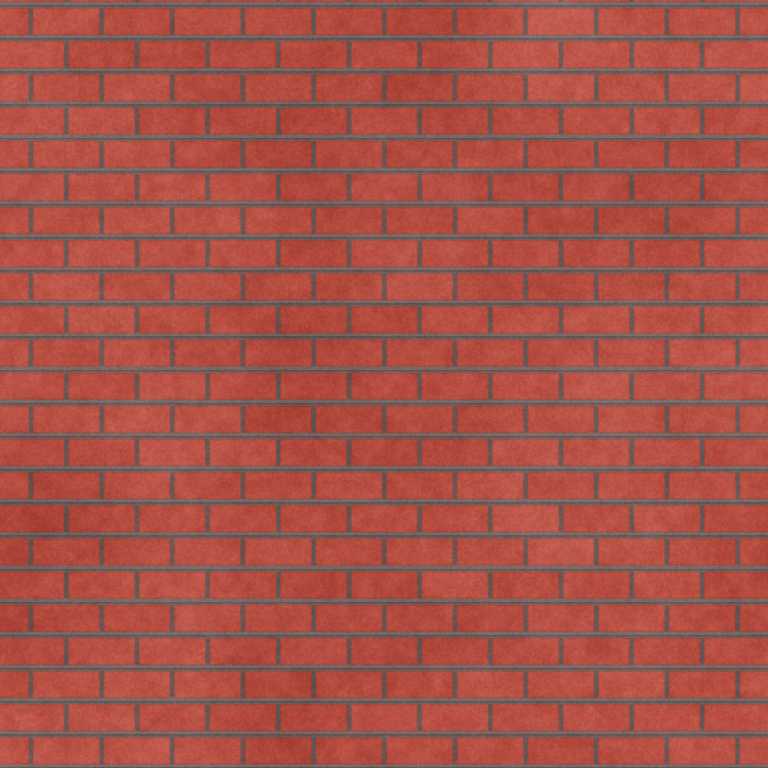
A WebGL 2 fragment shader for this texture:

```glsl
#version 300 es
precision highp float;
// Red brick wall in running bond with grey mortar, slightly worn.
// Bricks are box distances in a repeated cell; layered value noise adds
// broad stains, mottling and fine grain, and each brick gets its own tint.

uniform vec2 u_resolution;
out vec4 outColor;

// Layout, in canvas units
const vec2  CELL        = vec2(0.0920, 0.04316); // brick plus joint
const vec2  JOINT       = vec2(0.0050, 0.0080);  // mortar width: upright, level
const vec2  ORIGIN      = vec2(0.0404, 0.0008);  // a joint crossing of row zero
const float CORNER      = 0.0008;
const float EDGE_SOFT   = 0.0008;
const float EDGE_WOBBLE = 0.0007;

// Colours
const vec3 BRICK        = vec3(0.715, 0.300, 0.250);
const vec3 BRICK_DARK   = vec3(0.640, 0.235, 0.190);
const vec3 BRICK_PALE   = vec3(0.770, 0.375, 0.325);
const vec3 MORTAR       = vec3(0.480, 0.410, 0.400);
const vec3 MORTAR_SHADE = vec3(0.365, 0.320, 0.315);

// Wear
const float TINT_AMOUNT   = 0.28;
const float STAIN_AMOUNT  = 1.10;
const float MOTTLE_AMOUNT = 0.75;
const float GRAIN_AMOUNT  = 0.055;
const float SCUFF_AMOUNT  = 0.22;

float hash(vec2 p) {
  vec3 q = fract(vec3(p.xyx) * 0.1031);
  q += dot(q, q.yzx + 33.33);
  return fract((q.x + q.y) * q.z);
}

float valueNoise(vec2 p) {
  vec2 i = floor(p);
  vec2 f = fract(p);
  f = f * f * (3.0 - 2.0 * f);
  float low  = mix(hash(i), hash(i + vec2(1.0, 0.0)), f.x);
  float high = mix(hash(i + vec2(0.0, 1.0)), hash(i + 1.0), f.x);
  return mix(low, high, f.y);
}

float fbm(vec2 p) {
  float sum = 0.0;
  float gain = 0.5;
  for (int i = 0; i < 4; i++) {
    sum += gain * valueNoise(p);
    p = mat2(1.6, 1.2, -1.2, 1.6) * p + 17.3;
    gain *= 0.5;
  }
  return sum / 0.9375;
}

float roundedBox(vec2 p, vec2 halfSize, float radius) {
  vec2 d = abs(p) - halfSize + radius;
  return length(max(d, 0.0)) + min(max(d.x, d.y), 0.0) - radius;
}

void main() {
  vec2 uv = gl_FragCoord.xy / u_resolution;
  float pixel = 1.0 / min(u_resolution.x, u_resolution.y);

  // Running bond: every other row moves by half a brick
  vec2 grid = (uv - ORIGIN) / CELL;
  float row = floor(grid.y);
  grid.x -= 0.5 * mod(row, 2.0);
  vec2 id = floor(grid);
  vec2 local = (fract(grid) - 0.5) * CELL;
  vec2 halfBrick = 0.5 * (CELL - JOINT);

  // Noise layers from broad to fine
  float stain  = fbm(uv * vec2(6.0, 4.5) + 3.7) - 0.5;
  float mottle = fbm(uv * 65.0 + 11.0) - 0.5;
  float grain  = valueNoise(uv * 380.0) - 0.5;
  float tint   = hash(id + 40.0) - 0.5;

  // Brick mask with a slightly uneven edge
  float wobble = (valueNoise(uv * 210.0 + 5.0) - 0.5) * EDGE_WOBBLE;
  float dist = roundedBox(local, halfBrick, CORNER) + wobble;
  float soft = max(EDGE_SOFT, 0.75 * pixel);
  float brickMask = 1.0 - smoothstep(-soft, soft, dist);

  // Brick face: tone runs from dark to pale around the base colour
  float tone = tint * TINT_AMOUNT + stain * STAIN_AMOUNT + mottle * MOTTLE_AMOUNT;
  vec3 brick = mix(BRICK, BRICK_DARK, clamp(-tone * 1.6, 0.0, 1.0));
  brick = mix(brick, BRICK_PALE, clamp(tone * 1.6, 0.0, 1.0));
  float scuff = smoothstep(0.58, 0.78, fbm(uv * vec2(150.0, 120.0) + 29.0) + 0.3 * stain);
  brick = mix(brick, BRICK_PALE, scuff * SCUFF_AMOUNT);
  brick *= 1.0 - 0.10 * smoothstep(-0.0025, 0.0, dist);

  // Mortar: shaded beneath each brick and inside the upright joints
  float underBrick = smoothstep(-0.0010, 0.0030, local.y - halfBrick.y);
  float upright = smoothstep(-0.5 * JOINT.x, 0.0, abs(local.x) - halfBrick.x)
                * (1.0 - smoothstep(-0.001, 0.001, abs(local.y) - halfBrick.y));
  float shade = max(0.85 * underBrick, 0.80 * upright);
  vec3 mortar = mix(MORTAR, MORTAR_SHADE, clamp(shade - 0.5 * mottle, 0.0, 1.0));
  mortar += 0.08 * stain;

  vec3 color = mix(mortar, brick, brickMask);
  color *= 1.0 + grain * GRAIN_AMOUNT * 2.0;
  outColor = vec4(clamp(color, 0.0, 1.0), 1.0);
}
```
